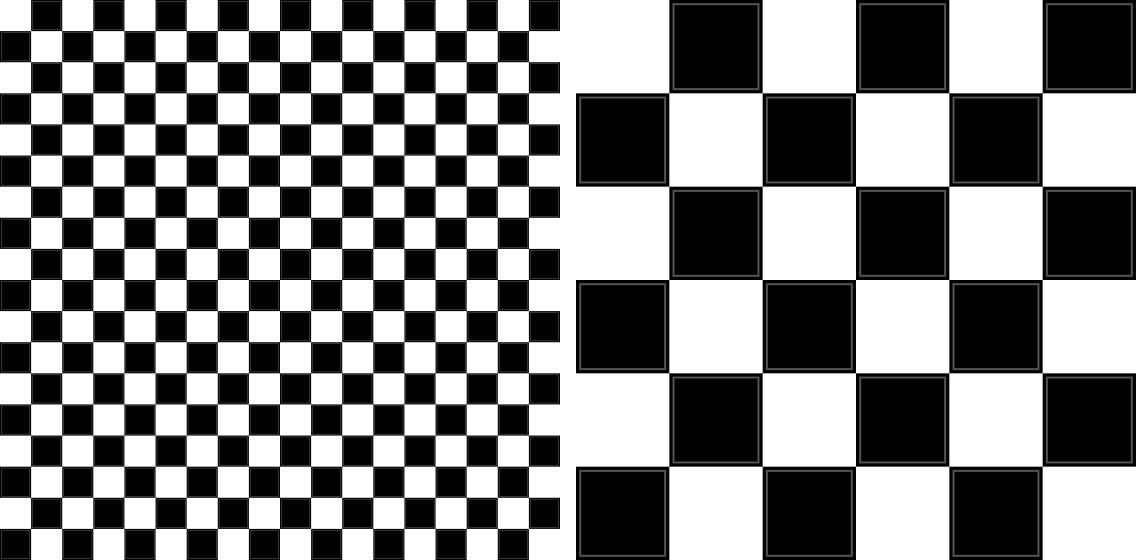
Left, the full canvas; right, a detail of the centre.
This pattern is drawn by a Shadertoy shader. Its source:

```glsl
const float CELLS = 18.0;
const float LINE_INSET = 0.045;
const float LINE_WIDTH = 0.02;
const vec3 BLACK = vec3(0.005);
const vec3 WHITE = vec3(1.0);
const vec3 LINE_GREY = vec3(0.34);

// Distance to the nearest cell border: positive in white cells, negative in black
float checkerDistance(vec2 p) {
    vec2 toBorder = 0.5 - abs(fract(p) - 0.5);
    vec2 cell = floor(p);
    float side = mod(cell.x + cell.y, 2.0) * 2.0 - 1.0;
    return side * min(toBorder.x, toBorder.y);
}

// Share of a pixel lying on the positive side of an edge
float edgeCoverage(float dist, float pixel) {
    return clamp(dist / pixel + 0.5, 0.0, 1.0);
}

// Share of a pixel covered by a line, kept correct below one pixel of width
float lineCoverage(float dist, float width, float pixel) {
    return edgeCoverage(dist + 0.5 * width, pixel)
         - edgeCoverage(dist - 0.5 * width, pixel);
}

void mainImage(out vec4 fragColor, in vec2 fragCoord) {
    vec2 p = fragCoord / iResolution.xy * CELLS;
    float pixel = CELLS / min(iResolution.x, iResolution.y);
    float dist = checkerDistance(p);

    // Faint outline just inside each black square
    float outline = lineCoverage(dist + LINE_INSET, LINE_WIDTH, pixel);
    vec3 color = mix(BLACK, LINE_GREY, outline);

    // White squares with smoothed borders
    color = mix(color, WHITE, edgeCoverage(dist, pixel));

    fragColor = vec4(color, 1.0);
}
```
